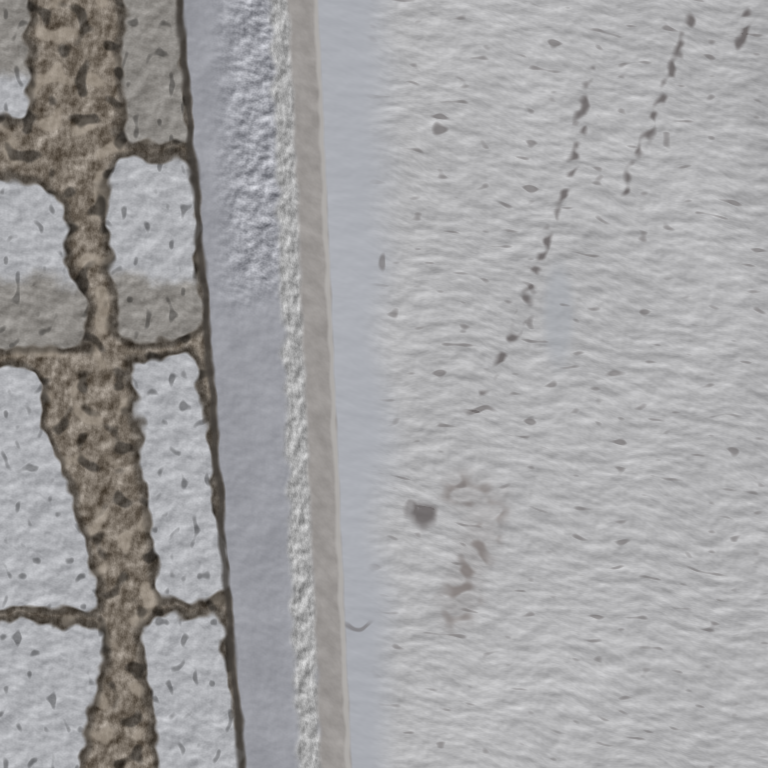
Write a Shadertoy shader that draws this texture.

```glsl
vec2 hashGradient(vec2 cell) {
    vec3 h = fract(cell.xyx * vec3(.1031, .1030, .0973));
    h += dot(h, h.yzx + 33.33);
    float angle = 6.2832 * fract((h.x + h.y) * h.z);
    return vec2(cos(angle), sin(angle));
}

float noise(vec2 p) {
    vec2 i = floor(p), f = p - i;
    vec2 u = f * f * f * (f * (f * 6. - 15.) + 10.);
    vec2 e = vec2(1, 0);
    float low = mix(dot(hashGradient(i), f), dot(hashGradient(i + e), f - e), u.x);
    float high = mix(dot(hashGradient(i + e.yx), f - e.yx), dot(hashGradient(i + 1.), f - 1.), u.x);
    return mix(low, high, u.y);
}

float fbm(vec2 p) {
    float sum = 0., amplitude = .6;
    for (int i = 0; i < 4; i++) {
        sum += amplitude * noise(p);
        p = mat2(1.7, 1.05, -1.05, 1.7) * p + 7.3;
        amplitude *= .55;
    }
    return sum;
}

// Height difference towards the upper-left light
float relief(vec2 p, vec2 scale) {
    return fbm(p * scale) - fbm((p + vec2(-.003, .005)) * scale);
}

float segment(vec2 p, vec2 a, vec2 b) {
    vec2 d = b - a;
    return length(p - a - d * clamp(dot(p - a, d) / dot(d, d), 0., 1.));
}

float spot(vec2 p, vec2 center, vec2 radius) {
    return 1. - smoothstep(.45, 1.1, length((p - center) / radius));
}

// Signed distance to the painted stones; a stone is center, half size and slant
float stones(vec2 p) {
    const vec4 boxes[8] = vec4[8](
        vec4(-.02, .94, .055, .09), vec4(-.02, .658, .112, .108),
        vec4(-.02, .363, .108, .156), vec4(-.02, .07, .135, .117),
        vec4(.20, .92, .040, .112), vec4(.200, .677, .056, .114),
        vec4(.233, .376, .044, .159), vec4(.250, .08, .054, .119));
    const float slants[8] = float[8](0., -.25, -.3, .2, -.03, -.05, -.13, -.12);
    float nearest = 1.;
    for (int i = 0; i < 8; i++) {
        vec2 q = p - boxes[i].xy;
        q.x -= slants[i] * q.y;
        vec2 d = abs(q) - boxes[i].zw + .022;
        nearest = min(nearest, length(max(d, 0.)) + min(max(d.x, d.y), 0.) - .022);
    }
    return nearest;
}

vec3 wall(vec2 p) {
    // Crumbling mortar
    float grain = fbm(p * 48.);
    vec3 color = vec3(.475, .440, .400) + .30 * grain + .30 * relief(p, vec2(60, 45));
    color = mix(color, vec3(.66, .62, .57), .6 * smoothstep(.12, .35, noise(p * 34. + 5.)));
    color *= 1. - .4 * smoothstep(.15, .4, noise(p * 42. + 19.));

    // Whitewashed stones with bare, weathered parts
    vec2 warp = vec2(noise(p * 19.), noise(p * 19. + 40.)) + .5 * vec2(noise(p * 55.), noise(p * 55. + 9.));
    float d = stones(p + .016 * warp);
    float level = p.y + .03 * noise(p * 16.) + .012 * grain;
    float bare = smoothstep(.655, .625, level) * smoothstep(.53, .55, level);
    bare += smoothstep(0., .03, level - mix(.89, .79, smoothstep(.1, .16, p.x)));
    vec3 stone = mix(vec3(.68, .685, .70), vec3(.53, .515, .495), bare * .9);
    stone += .10 * fbm(p * vec2(30, 40)) + .20 * relief(p, vec2(38, 50));
    stone *= 1. - .3 * smoothstep(.28, .5, noise(p * vec2(65, 50)));
    color *= 1. - .35 * smoothstep(.013, 0., abs(d - .003));
    return mix(color, stone, smoothstep(.003, -.004, d));
}

vec3 frame(vec2 p) {
    // Blue-grey face with curled paint in its upper part
    vec3 color = vec3(.595, .60, .625) + .07 * fbm(p * vec2(22, 12));
    float curls = smoothstep(.57, .68, p.y + .04 * noise(p * 12.)) * smoothstep(.265, .33, p.x);
    color += (.08 + .42 * curls) * relief(p, vec2(38, 50)) + .02 * curls;

    // Chipped pale ridge
    float ridge = p.x - .404 + .036 * p.y + .009 * noise(p * vec2(25, 38));
    vec3 chips = vec3(.655, .655, .655) + .38 * relief(p, vec2(65, 48));
    color = mix(color, chips, smoothstep(.022, .010, abs(ridge)));

    // Warm side strip and its bright outer lip
    float side = p.x - .418 + .042 * p.y + .004 * noise(p * vec2(20, 30));
    vec3 strip = vec3(.60, .585, .575) + .10 * fbm(vec2(p.x * 45. + p.y * 20., p.y * 45.));
    color = mix(color, strip, smoothstep(-.004, .005, side));
    return mix(color, vec3(.70, .69, .68), .75 * smoothstep(.006, .001, abs(side - .036)));
}

vec3 door(vec2 p) {
    // Smooth bluish margin beside broad, slightly falling brush strokes
    vec2 q = vec2(p.x, p.y + .12 * p.x + .014 * noise(p * 9.));
    float rough = smoothstep(.47, .53, p.x + .03 * noise(p * 8.));
    vec3 color = mix(vec3(.665, .675, .70), vec3(.698, .698, .704), rough);
    color += mix(.02, .075, rough) * fbm(q * vec2(15, 60)) + mix(.04, .19, rough) * relief(q, vec2(24, 58));
    color += .03 * noise(p * 4.);
    color -= .035 * smoothstep(.93, 1., p.x) * smoothstep(.2, .8, p.y);
    color = mix(color, vec3(.64, .655, .68), .6 * spot(p, vec2(.727, .59), vec2(.024, .08)));

    // Broken diagonal cracks
    vec2 c = p + .008 * vec2(noise(p * 45.), noise(p * 45. + 30.));
    float crack = min(segment(c, vec2(.768, .91), vec2(.742, .766)), segment(c, vec2(.742, .766), vec2(.714, .694)));
    crack = min(crack, min(segment(c, vec2(.714, .694), vec2(.677, .583)), segment(c, vec2(.677, .583), vec2(.630, .49))));
    crack = min(crack, min(segment(c, vec2(.898, .974), vec2(.866, .883)), segment(c, vec2(.866, .883), vec2(.814, .753))));
    crack = min(crack, segment(c, vec2(.977, .987), vec2(.961, .94)));
    float marks = smoothstep(.009, .001, crack) * smoothstep(-.15, .25, noise(p * vec2(45, 65)));
    marks += .6 * smoothstep(.36, .55, noise(q * vec2(34, 85))) * rough;

    // Isolated nicks, a hole and a hooked scratch
    marks += .7 * spot(c, vec2(.625, .466), vec2(.022, .005)) + .6 * spot(c, vec2(.80, .515), vec2(.014, .006));
    marks += .6 * spot(c, vec2(.497, .659), vec2(.006, .014)) + .7 * spot(c, vec2(.573, .833), vec2(.009, .007));
    marks += spot(c, vec2(.552, .329), vec2(.018, .021)) + .5 * spot(c, vec2(.535, .338), vec2(.009, .012));
    float hook = abs(length(c - vec2(.463, .203)) - .023);
    marks += .6 * smoothstep(.005, .001, hook) * smoothstep(.195, .183, p.y);
    color = mix(color, vec3(.38, .36, .36), .8 * clamp(marks, 0., 1.));

    // Worn brown patch
    float worn = smoothstep(.038, .006, min(segment(c, vec2(.638, .345), vec2(.594, .205)), segment(c, vec2(.60, .36), vec2(.638, .345))));
    return mix(color, vec3(.48, .45, .44), worn * (.18 + .6 * smoothstep(.02, .35, noise(p * vec2(42, 50)))));
}

void mainImage(out vec4 fragColor, in vec2 fragCoord) {
    vec2 p = fragCoord / iResolution.xy;
    float gap = p.x - .318 + .081 * p.y + .007 * noise(vec2(2., p.y * 9.)) + .004 * noise(p * 40.);
    float lip = p.x - .457 + .043 * p.y + .002 * noise(p * 30.);
    vec3 color = mix(wall(p), frame(p), smoothstep(-.002, .004, gap));
    color = mix(color, door(p), smoothstep(-.002, .003, lip));

    // Shadowed gap between masonry and frame
    float width = .008 + .006 * noise(vec2(7., p.y * 16.));
    color = mix(color, vec3(.25, .235, .22), .8 * smoothstep(width, .001, abs(gap + .003)));
    fragColor = vec4(clamp(color, 0., 1.), 1);
}
```
